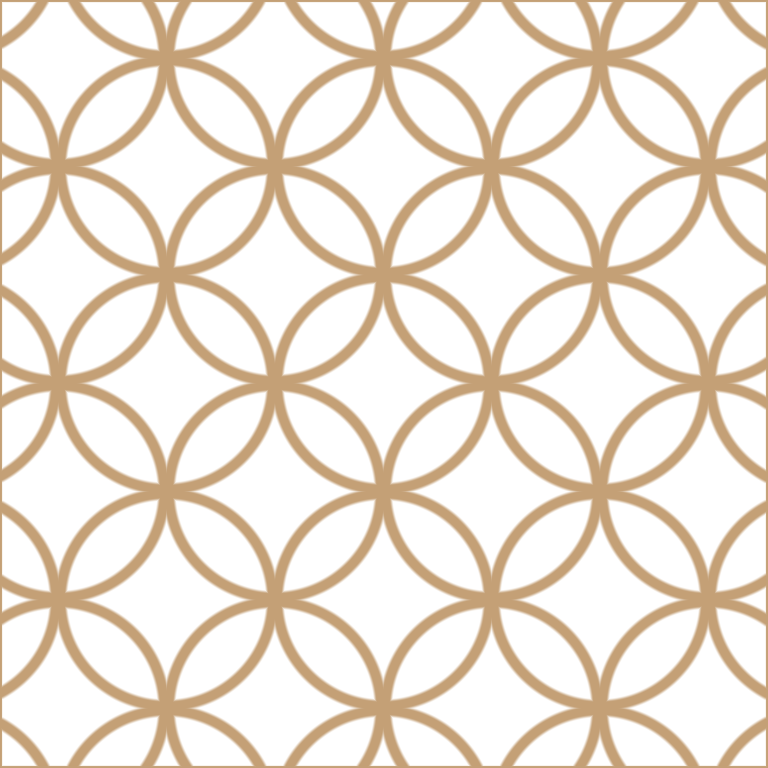
This pattern is drawn by a WebGL 2 fragment shader. Its source:

```glsl
#version 300 es
precision highp float;
// Lattice of interlocking tan rings on white, forming petals and four-point stars, in a thin frame.

#define PITCH 0.2821            // spacing of ring centres, in canvas units
#define CENTER vec2(0.499, 0.501)
#define RING_RADIUS 0.1380      // slightly under half the pitch
#define LINE_WIDTH 0.0142
#define FRAME_WIDTH 0.0027
#define EDGE_SOFTNESS 0.0026
#define TAN_INK vec3(0.768, 0.627, 0.463)
#define PAPER vec3(1.0)

uniform vec2 u_resolution;
out vec4 fragColor;

// Distance to the centre line of the ring in the nearest square cell
float ringDistance(vec2 p) {
    vec2 local = (fract(p / PITCH + 0.5) - 0.5) * PITCH;
    return abs(length(local) - RING_RADIUS);
}

// Ink coverage from a signed distance, softened across the edge
float coverage(float signedDistance, float softness) {
    return 1.0 - smoothstep(-softness, softness, signedDistance);
}

void main() {
    vec2 uv = gl_FragCoord.xy / u_resolution;
    float pixel = 1.0 / min(u_resolution.x, u_resolution.y);

    // Two ring grids, offset by half a cell
    vec2 p = uv - CENTER;
    float rings = min(ringDistance(p), ringDistance(p + 0.5 * PITCH));
    float ink = coverage(rings - 0.5 * LINE_WIDTH, max(EDGE_SOFTNESS, 0.75 * pixel));

    // Frame along the canvas edges
    vec2 toEdge = min(uv, 1.0 - uv);
    float frame = coverage(min(toEdge.x, toEdge.y) - FRAME_WIDTH, 0.75 * pixel);

    fragColor = vec4(mix(PAPER, TAN_INK, max(ink, frame)), 1.0);
}
```
